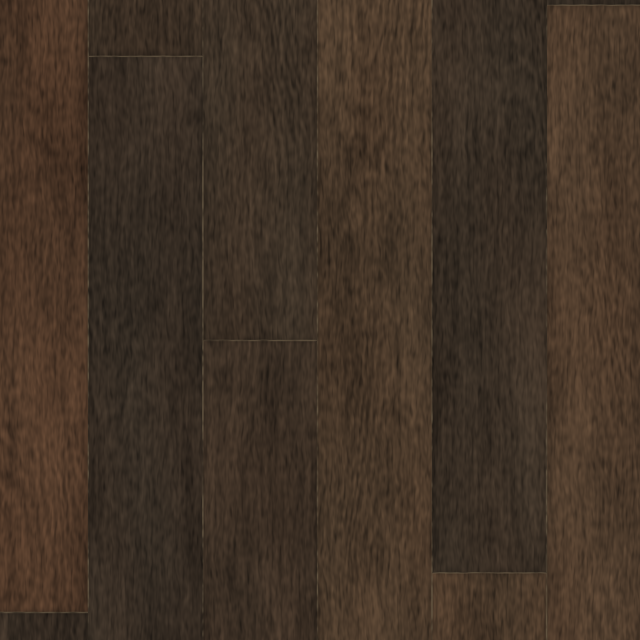
Give the GLSL for this texture, as a WebGL 2 fragment shader.

```glsl
#version 300 es
precision highp float;
// Dark stained oak floor: six columns of long vertical planks with thin worn seams.

uniform vec2 u_resolution;
out vec4 fragColor;

const float PLANK_WIDTH = 0.179;
const float FIRST_SEAM = 0.138;      // x of the first full seam
const float SEAM_HALF_WIDTH = 0.0008;
const float SHADE_WIDTH = 0.003;     // dark bevel beside a seam
const float PORE_DEPTH = 0.16;
const float FIBRE_DEPTH = 0.30;
const float FLECK_DEPTH = 0.30;
const float FIGURE_DEPTH = 0.085;
const float MOTTLE_DEPTH = 0.42;
const float STAIN_DEPTH = 0.20;
const vec3 DARK_OAK = vec3(0.183, 0.154, 0.126);
const vec3 LIGHT_OAK = vec3(0.322, 0.248, 0.180);
const vec3 RED_SHIFT = vec3(0.028, -0.006, -0.014);
const vec3 SEAM_COLOR = vec3(0.400, 0.345, 0.265);

// Per column: height of the end joint, then tone and redness on each side of it
const float JOINT[6] = float[6](0.043, 0.912, 0.468, -1.0, 0.105, 0.992);
const float TONE_ABOVE[6] = float[6](0.52, 0.36, 0.34, 0.72, 0.24, 0.15);
const float TONE_BELOW[6] = float[6](0.15, 0.14, 0.28, 0.72, 0.70, 0.62);
const float RED_ABOVE[6] = float[6](0.80, 0.10, 0.00, 0.10, 0.00, 0.00);
const float RED_BELOW[6] = float[6](0.10, 0.05, 0.20, 0.10, 0.20, 0.25);

vec2 hashGradient(vec2 cell) {
    vec3 q = fract(vec3(cell.xyx) * vec3(0.1031, 0.1030, 0.0973));
    q += dot(q, q.yzx + 33.33);
    float angle = 6.28318 * fract((q.x + q.y) * q.z);
    return vec2(cos(angle), sin(angle));
}

// Gradient noise, roughly -0.7 to 0.7
float noise(vec2 p) {
    vec2 i = floor(p), f = p - i;
    vec2 u = f * f * f * (f * (f * 6.0 - 15.0) + 10.0);
    const vec2 e = vec2(1.0, 0.0);
    float low = mix(dot(hashGradient(i), f),
                    dot(hashGradient(i + e.xy), f - e.xy), u.x);
    float high = mix(dot(hashGradient(i + e.yx), f - e.yx),
                     dot(hashGradient(i + e.xx), f - e.xx), u.x);
    return mix(low, high, u.y);
}

float fbm(vec2 p) {
    float sum = 0.0, amplitude = 0.6;
    for (int octave = 0; octave < 4; octave++) {
        sum += amplitude * noise(p);
        p = p * 2.03 + 17.3;
        amplitude *= 0.5;
    }
    return sum;
}

// Relative brightness of the wood; each board has its own seed
float woodGrain(vec2 p, float seed) {
    vec2 q = p + vec2(seed * 3.17, seed * 5.71);
    q.x += 0.006 * noise(q * vec2(7.0, 5.0)) + 0.002 * noise(q * vec2(30.0, 22.0));

    // Long growth figure: nested contours of a stretched field
    float field = noise(q * vec2(8.0, 1.6)) + 0.10 * fbm(q * vec2(26.0, 9.0));
    float figure = sin(field * 75.0);
    float figureMask = smoothstep(-0.2, 0.4, noise(q * vec2(8.0, 2.2) + 41.0));

    // Fibres, short dark pores and tiny broken flecks
    float fibre = 0.4 * noise(q * vec2(65.0, 4.0)) + 0.7 * noise(q * vec2(170.0, 13.0));
    float pore = smoothstep(0.0, 0.55, noise(q * vec2(240.0, 42.0) + 73.0));
    float fleck = 0.55 * noise(q * vec2(250.0, 75.0) + 11.0)
                + 0.60 * noise(q * vec2(140.0, 60.0) + 97.0);

    // Broad light and dark clouds, with long dark heart streaks
    float mottle = fbm(q * vec2(6.5, 2.0) + 29.0);
    float stain = smoothstep(0.05, 0.55, fbm(q * vec2(13.0, 2.6) + 57.0));

    return 1.02 + FIBRE_DEPTH * fibre + FLECK_DEPTH * fleck
         + FIGURE_DEPTH * figure * figureMask + MOTTLE_DEPTH * mottle
         - PORE_DEPTH * pore - STAIN_DEPTH * stain;
}

float line(float dist, float halfWidth, float pixel) {
    return 1.0 - smoothstep(halfWidth - 0.5 * pixel, halfWidth + pixel, dist);
}

void main() {
    vec2 p = gl_FragCoord.xy / u_resolution;
    vec2 pixel = 1.0 / u_resolution;

    // Find the board
    float across = (p.x - FIRST_SEAM) / PLANK_WIDTH + 1.0;
    int column = clamp(int(floor(across)), 0, 5);
    bool above = p.y > JOINT[column];
    float tone = above ? TONE_ABOVE[column] : TONE_BELOW[column];
    float redness = above ? RED_ABOVE[column] : RED_BELOW[column];
    float seed = float(column) * 2.0 + (above ? 1.0 : 0.0) + 1.0;

    // Stained wood
    vec3 color = mix(DARK_OAK, LIGHT_OAK, tone) + RED_SHIFT * redness;
    color *= 1.05 * woodGrain(p, seed);
    color += RED_SHIFT * 0.25 * noise(p * vec2(12.0, 3.0) + seed * 9.0);

    // Seams: a soft dark bevel under a broken pale edge
    float seamIndex = floor(across + 0.5);
    float sideDist = abs(across - seamIndex) * PLANK_WIDTH;
    float endDist = abs(p.y - JOINT[column]);
    float shade = max(exp(-sideDist / SHADE_WIDTH), exp(-endDist / SHADE_WIDTH));
    color *= 1.0 - 0.22 * shade;

    float sideWear = smoothstep(-0.30, 0.45, noise(vec2(seamIndex * 7.3, p.y * 9.0))
                     + 0.6 * noise(vec2(seamIndex * 3.7, p.y * 85.0)));
    float endWear = smoothstep(-0.6, 0.4, noise(vec2(p.x * 60.0, seed * 4.3)));
    float sideEdge = line(sideDist, SEAM_HALF_WIDTH, pixel.x) * mix(0.12, 0.85, sideWear);
    float endEdge = line(endDist, SEAM_HALF_WIDTH, pixel.y) * mix(0.25, 0.75, endWear);
    color = mix(color, SEAM_COLOR, max(sideEdge, endEdge));

    fragColor = vec4(clamp(color, 0.0, 1.0), 1.0);
}
```
